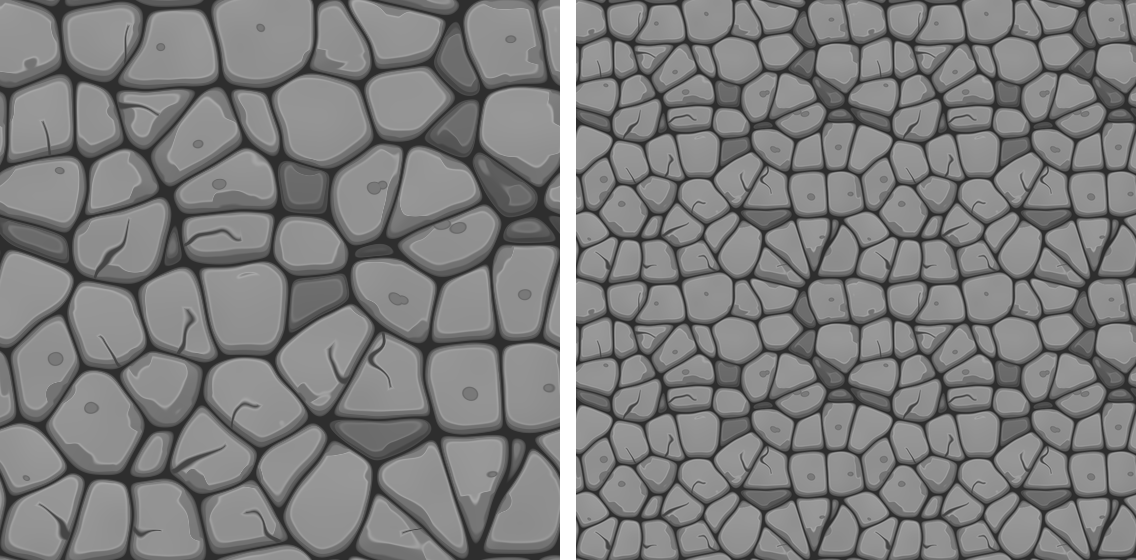
Left, the tile; right, the same tile 2 across and 2 down.
A WebGL 2 fragment shader for this texture:

```glsl
#version 300 es
precision highp float;

#define GRID 8          // sites along each side of the tile
#define JITTER 0.86     // scatter of the sites in their cells
#define PEBBLES 0.24    // share of small filler stones
#define WARP 0.16       // bend of the joints
#define ROUNDING 0.055  // softness of stone corners
#define RIM 0.085       // width of the worn bevel
#define CRACKED 0.24    // share of cracked stones
#define PITTED 0.34     // share of pitted stones
#define FACE_TONE 0.572
#define JOINT_TONE 0.18

uniform vec2 u_resolution;
out vec4 outColor;

struct Stone { vec2 pos; float weight; float id; };

// Integer hash: three values in 0..1
vec3 hash(ivec2 cell, int salt) {
    uvec3 v = uvec3(ivec3(cell, salt)) * 1664525u + 1013904223u;
    v.x += v.y * v.z; v.y += v.z * v.x; v.z += v.x * v.y;
    v ^= v >> 16u;
    v.x += v.y * v.z; v.y += v.z * v.x; v.z += v.x * v.y;
    return vec3(v >> 16u) / 65535.0;
}

ivec2 wrap(ivec2 cell, int period) {
    return ((cell % period) + period) % period;
}

// Value noise that repeats over the unit square
float noise(vec2 uv, int period, int salt) {
    vec2 x = uv * float(period);
    ivec2 c = ivec2(floor(x));
    vec2 t = fract(x);
    t = t * t * (3.0 - 2.0 * t);
    float a = hash(wrap(c, period), salt).x;
    float b = hash(wrap(c + ivec2(1, 0), period), salt).x;
    float d = hash(wrap(c + ivec2(0, 1), period), salt).x;
    float e = hash(wrap(c + ivec2(1, 1), period), salt).x;
    return mix(mix(a, b, t.x), mix(d, e, t.x), t.y);
}

Stone stoneAt(ivec2 cell) {
    vec3 h = hash(wrap(cell, GRID), 0);
    float id = hash(wrap(cell, GRID), 1).x;
    float weight = h.z < PEBBLES ? 0.0 : mix(0.2, 0.46, h.z);
    return Stone(vec2(cell) + 0.5 + JITTER * (h.xy - 0.5), weight, id);
}

float power(Stone s, vec2 p) {
    return dot(p - s.pos, p - s.pos) - s.weight;
}

void main() {
    vec2 uv = gl_FragCoord.xy / u_resolution;
    float aa = max(0.012, float(GRID) / u_resolution.y);
    vec2 bend = vec2(noise(uv, 12, 2), noise(uv, 12, 3)) - 0.5;
    vec2 p = uv * float(GRID) + WARP * bend;
    ivec2 base = ivec2(floor(p));

    // Stone that owns this point
    Stone own;
    ivec2 ownCell;
    float best = 1e6;
    for (int i = 0; i < 25; i++) {
        ivec2 cell = base + ivec2(i % 5, i / 5) - 2;
        Stone s = stoneAt(cell);
        float w = power(s, p);
        if (w < best) { best = w; own = s; ownCell = cell; }
    }

    // Smooth distances to the joint and to the inset face
    float outerSum = 0.0, innerSum = 0.0, side = 0.0;
    for (int i = 0; i < 25; i++) {
        ivec2 cell = base + ivec2(i % 5, i / 5) - 2;
        if (cell == ownCell) continue;
        Stone s = stoneAt(cell);
        vec2 away = s.pos - own.pos;
        float span = length(away);
        float edge = (power(s, p) - best) / (2.0 * span);
        float up = away.y / span;
        float inset = RIM * (0.45 + 0.9 * max(-up, 0.0) + 0.8 * fract(own.id * 7.0 + s.id * 5.0));
        float near = exp(-edge / ROUNDING);
        outerSum += near;
        side += near * up;
        innerSum += exp((inset - edge) / ROUNDING);
    }
    float d = -ROUNDING * log(outerSum);
    float f = -ROUNDING * log(innerSum);
    side /= outerSum;

    // Chipped face outline
    float broad = noise(uv, 20, 4), fine = noise(uv, 36, 5);
    f -= 0.12 * smoothstep(0.68, 0.86, broad) + 0.02 * (fine - 0.5);

    // Cracks taper from the joint to the middle
    ivec2 home = wrap(ownCell, GRID);
    vec3 kind = hash(home, 6);
    vec2 r = p - own.pos;
    bool large = own.weight > 0.0;
    float crack = 1.0;
    if (large && kind.x < CRACKED) {
        vec2 dir = vec2(cos(6.2832 * kind.y), sin(6.2832 * kind.y));
        float along = dot(r, dir) + 0.1;
        float across = dot(r, vec2(-dir.y, dir.x)) + 0.32 * (noise(uv, 28, 7) - 0.5);
        crack = max(abs(across) - 0.03 * clamp(along / 0.6, 0.0, 1.0), -along) - 0.005;
        f = min(f, crack - 0.018);
    }

    // Shallow pits
    float pit = 1.0;
    if (large && kind.x > 1.0 - PITTED) {
        for (int i = 0; i < 2; i++) {
            if (i == 1 && kind.z < 0.6) break;
            vec3 h = hash(home, 8 + i);
            vec2 q = r - 0.4 * (h.xy - 0.5);
            pit = min(pit, length(q * vec2(1.0, 1.25)) - 0.06 - 0.06 * h.z + 0.08 * (fine - 0.5));
        }
    }

    // Stepped bevel, flat face and light worn edge
    float t = clamp(d / max(d - f, 0.001), 0.0, 1.0);
    float rim = mix(0.385, 0.475, smoothstep(0.4, 0.55, t + 0.4 * (broad - 0.5))) + 0.03 * side;
    float face = FACE_TONE + 0.03 * (noise(uv, 14, 10) - 0.5) + 0.016 * (kind.y - 0.5) + 0.02 * r.y;
    float tone = mix(rim, face, smoothstep(-aa, aa, f));
    tone += 0.05 * exp(-pow((f - 0.012) / 0.016, 2.0)) * (0.5 + broad);

    float pitTone = mix(0.39, 0.475, smoothstep(0.0, 0.035, -pit));
    tone = mix(tone, pitTone, smoothstep(aa, -aa, pit));
    tone = mix(tone, 0.27, smoothstep(aa, -aa, crack));
    if (!large && own.id > 0.4) tone *= 0.74;

    // Dark joints with a soft shoulder
    tone = mix(0.3, tone, smoothstep(0.016, 0.016 + 1.8 * aa, d));
    tone = mix(JOINT_TONE, tone, smoothstep(0.004, 0.004 + 1.3 * aa, d));
    outColor = vec4(vec3(tone), 1.0);
}
```
